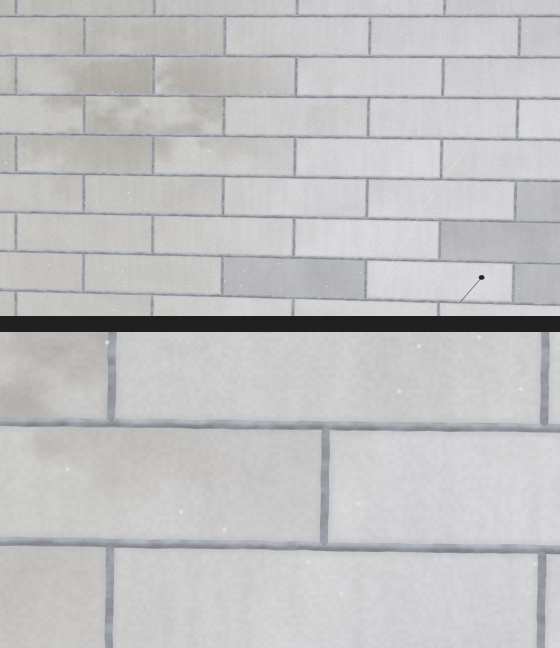
Top: the whole. Bottom: its middle third, enlarged.
Give the GLSL for this texture, as a Shadertoy shader.

```glsl
// Pale grey brick wall in running bond, seen at a slight angle.
// A gently warped grid gives the courses and joints; layered noise adds
// stains, damp bricks, rough mortar, specks and scratches.

// Lengths are in canvas heights, measured from the top left.
const float ASPECT = 16.0 / 9.0;
const float FIRST_COURSE = 0.050;
const vec2 COURSE_PITCH = vec2(0.1238, 0.0067);          // at left, growth to right
const vec3 JOINT_CURVE = vec3(0.0509, 0.2157, 0.00185);  // start, half brick, growth
const float SIDE_DRIFT = 0.0145;
const vec2 JOINT_HALF = vec2(0.0044, 0.0047);            // upright, level
const float EDGE_WOBBLE = 0.0024;

const vec3 WARM_BRICK = vec3(0.790, 0.787, 0.772);
const vec3 COOL_BRICK = vec3(0.828, 0.828, 0.838);
const vec3 DAMP_BRICK = vec3(0.705, 0.708, 0.720);
const vec3 STAIN = vec3(0.655, 0.640, 0.615);
const vec3 MORTAR_DARK = vec3(0.500, 0.505, 0.525);
const vec3 MORTAR_LIGHT = vec3(0.705, 0.725, 0.755);
const vec3 CHALK = vec3(0.890, 0.890, 0.880);
const vec3 TAR = vec3(0.130, 0.130, 0.150);

const vec2 STAIN_CENTER = vec2(0.46, 0.33);
const vec2 STAIN_SIZE = vec2(0.50, 0.21);
const vec2 BLOT = vec2(1.529, 0.878);
const vec2 BLOT_TAIL = vec2(1.463, 0.954);

float hash(vec2 p) {
    vec3 q = fract(vec3(p.xyx) * 0.1031);
    q += dot(q, q.yzx + 33.33);
    return fract((q.x + q.y) * q.z);
}

float noise(vec2 p) {
    vec2 i = floor(p), f = fract(p);
    f = f * f * (3.0 - 2.0 * f);
    return mix(mix(hash(i), hash(i + vec2(1, 0)), f.x),
               mix(hash(i + vec2(0, 1)), hash(i + vec2(1, 1)), f.x), f.y);
}

float fbm(vec2 p) {
    float sum = 0.0, amp = 0.5;
    for (int i = 0; i < 4; i++) {
        sum += amp * noise(p);
        p = p * 2.03 + 17.3;
        amp *= 0.5;
    }
    return sum / 0.9375;
}

float inside(float dist, float halfWidth, float soft) {
    return 1.0 - smoothstep(halfWidth - soft, halfWidth + soft, dist);
}

float segmentDistance(vec2 p, vec2 a, vec2 b) {
    vec2 pa = p - a, ba = b - a;
    return length(pa - ba * clamp(dot(pa, ba) / dot(ba, ba), 0.0, 1.0));
}

// Offset in x and y to the nearest joints; also gives brick id and place in it.
vec2 jointOffsets(vec2 p, out vec2 id, out vec2 place) {
    float pitch = COURSE_PITCH.x + COURSE_PITCH.y * p.x / ASPECT;
    float course = (p.y - FIRST_COURSE) / pitch;
    float row = floor(course);
    float x = p.x * (1.0 + SIDE_DRIFT * p.y) - JOINT_CURVE.x;
    float slope = sqrt(JOINT_CURVE.y * JOINT_CURVE.y + 4.0 * JOINT_CURVE.z * x);
    float halves = (slope - JOINT_CURVE.y) / (2.0 * JOINT_CURVE.z);
    float column = 0.5 * (halves - 1.0 + mod(row, 2.0));
    id = vec2(floor(column), row);
    place = fract(vec2(column, course));
    return (fract(vec2(column, course) + 0.5) - 0.5) * vec2(2.0 * slope, pitch);
}

vec3 brickColor(vec2 p, vec2 id, vec2 place) {
    float tone = hash(id + 41.7);
    float cloud = fbm(p * vec2(7.0, 9.0) + id * 3.7);
    vec3 color = mix(WARM_BRICK, COOL_BRICK, smoothstep(0.25, 1.1, p.x + 0.4 * (cloud - 0.5)));
    color += 0.022 * (tone - 0.5) + 0.05 * (cloud - 0.5);
    color -= 0.030 * (1.0 - smoothstep(0.05, 0.32, p.y));

    // Warm dirt gathers in one broad zone, mostly on the right of each brick
    vec2 z = (p - STAIN_CENTER) / STAIN_SIZE;
    float dirt = smoothstep(0.36, 0.68, cloud + 0.22 * (place.x - 0.4));
    color = mix(color, STAIN, 0.80 * dirt * exp(-dot(z, z)));
    color = mix(color, STAIN, 0.22 * dirt * (1.0 - smoothstep(0.4, 1.0, p.x)));

    // A few odd-column bricks low in the wall stay damp
    float damp = mod(id.x, 2.0) * step(7.0, id.x + id.y) * step(id.y, 6.0);
    color = mix(color, DAMP_BRICK, damp * (0.55 + 0.6 * cloud));

    // Upright streaks and grain
    color += 0.020 * (noise(p * vec2(75.0, 9.0) + id * 5.1) - 0.5);
    return color + 0.030 * (noise(p * 240.0) - 0.5);
}

void mainImage(out vec4 fragColor, in vec2 fragCoord) {
    vec2 uv = fragCoord / iResolution.xy;
    vec2 p = vec2(uv.x * ASPECT, 1.0 - uv.y);
    float soft = 0.8 / iResolution.y;

    vec2 id, place;
    vec2 wobble = vec2(fbm(p * 45.0), fbm(p * 45.0 + 70.0)) - 0.5;
    vec2 offset = jointOffsets(p + EDGE_WOBBLE * wobble, id, place);
    vec2 gap = abs(offset) - JOINT_HALF;
    float edge = min(gap.x, gap.y);
    vec3 color = brickColor(p, id, place);

    // Worn brick rims, then mortar with a shadow on its lower side
    color = mix(color, MORTAR_LIGHT, 0.38 * (1.0 - smoothstep(0.0, 0.008, edge)));
    float shade = gap.y < gap.x ? smoothstep(-0.003, 0.003, offset.y) : 0.6;
    float rough = fbm(p * vec2(70.0, 110.0));
    vec3 mortar = mix(MORTAR_LIGHT, MORTAR_DARK, clamp(0.15 + 0.65 * shade + 0.9 * (rough - 0.5), 0.0, 1.0));
    color = mix(color, mortar, inside(edge, 0.0, soft));

    // Scattered chalk specks
    vec2 cell = floor(p * 16.0);
    vec2 speck = (cell + 0.2 + 0.6 * vec2(hash(cell), hash(cell + 9.1))) / 16.0;
    float chosen = step(0.84, hash(cell + 23.0));
    color = mix(color, CHALK, 0.8 * chosen * inside(length(p - speck), 0.0022, soft));

    // Long pale scratch curving down to the left
    float t = (p.y - 0.45) / 0.50;
    float scratch = abs(p.x - (1.50 - 0.41 * t + 0.10 * t * t)) * 0.8;
    float span = smoothstep(0.0, 0.05, t) * (1.0 - smoothstep(0.9, 1.0, t));
    color = mix(color, CHALK, 0.6 * span * inside(scratch, 0.0010, soft));

    // Dark blot with a thin tail
    float tail = inside(segmentDistance(p, BLOT, BLOT_TAIL), 0.0010, soft);
    color = mix(color, TAR, 0.65 * tail);
    color = mix(color, TAR, inside(length((p - BLOT) * vec2(0.9, 1.1)), 0.0080, soft));

    fragColor = vec4(clamp(color, 0.0, 1.0), 1.0);
}
```
